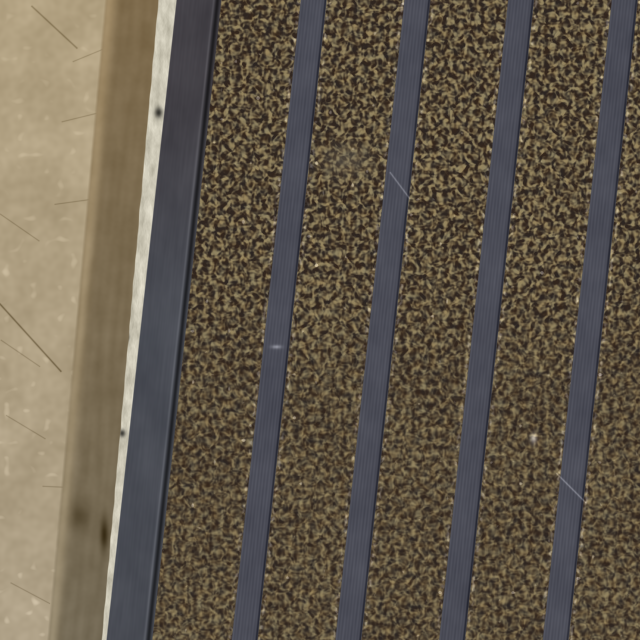
Write a Shadertoy shader that draws this texture.

```glsl
// A ribbed entrance mat beside a stone floor, seen at a slight slant.
// Sheared edge lines split the canvas into stone, metal frame, bright lip,
// rubber border and repeating ribs; gradient noise supplies pile and wear.

const float RIB_START = 0.362, RIB_PERIOD = 0.162, RIB_WIDTH = 0.0405;
const float MAT_SLANT = 0.108;

vec2 hash22(vec2 p) {
    vec3 q = fract(vec3(p.xyx) * vec3(0.1031, 0.1030, 0.0973));
    q += dot(q, q.yzx + 33.33);
    return fract((q.xx + q.yz) * q.zy);
}

vec2 gradientAt(vec2 cell) {
    float angle = 6.2832 * hash22(cell).x;
    return vec2(cos(angle), sin(angle));
}

// Gradient noise, roughly -0.7 to 0.7
float noise(vec2 p) {
    vec2 i = floor(p), f = p - i;
    vec2 u = f * f * f * (f * (f * 6.0 - 15.0) + 10.0);
    vec2 e = vec2(1.0, 0.0);
    float low = mix(dot(gradientAt(i), f), dot(gradientAt(i + e), f - e), u.x);
    float high = mix(dot(gradientAt(i + e.yx), f - e.yx),
                     dot(gradientAt(i + 1.0), f - 1.0), u.x);
    return mix(low, high, u.y);
}

float fbm(vec2 p) {
    float sum = 0.0, amp = 1.0;
    for (int i = 0; i < 4; i++) {
        sum += amp * noise(p);
        p = p * 2.03 + 17.3;
        amp *= 0.55;
    }
    return sum;
}

// Signed distance to the right of a slanted line
float rightOf(vec2 p, float base, float slant) { return p.x - base - slant * p.y; }

float cover(float d, float soft) { return smoothstep(-soft, soft, d); }

float line(float d, float width) { return exp(-d * d / (width * width)); }

float spot(vec2 p, vec2 center, vec2 radius) {
    vec2 d = (p - center) / radius;
    return exp(-dot(d, d));
}

float scratch(vec2 p, vec2 a, vec2 b, float width) {
    vec2 d = b - a;
    float t = clamp(dot(p - a, d) / dot(d, d), 0.0, 1.0);
    return line(length(p - a - d * t), width);
}

vec3 stone(vec2 p) {
    vec3 c = mix(vec3(0.69, 0.625, 0.50), vec3(0.67, 0.615, 0.515), 1.0 - p.y);
    c += 0.055 * fbm(p * 11.0) + 0.03 * noise(p * 75.0);
    c += 0.11 * smoothstep(0.3, 0.6, noise(p * vec2(48.0, 60.0) + 9.0)) * (1.0 - 0.6 * p.y);
    // Hairline cracks, one per horizontal slice
    for (int i = 0; i < 9; i++) {
        vec2 h = hash22(vec2(float(i), 41.0));
        vec2 a = vec2(0.12 * h.x, (float(i) + h.y) / 9.0);
        vec2 reach = vec2(0.06, 0.07 * (h.x - 0.6));
        c -= 0.09 * scratch(p, a, a + reach, 0.0012);
    }
    c -= 0.2 * scratch(p, vec2(0.0, 0.525), vec2(0.095, 0.42), 0.0015);
    c -= 0.14 * scratch(p, vec2(0.05, 0.99), vec2(0.12, 0.925), 0.0015);
    return c;
}

vec3 metalFrame(vec2 p, float fromLeft) {
    vec3 c = mix(vec3(0.45, 0.41, 0.33), vec3(0.49, 0.415, 0.295), p.y);
    c += 0.035 * noise(vec2(fromLeft * 90.0, p.y * 9.0)) + 0.03 * fbm(p * 22.0);
    c += vec3(0.13, 0.12, 0.10) * line(fromLeft - 0.006, 0.010);
    c -= 0.13 * spot(p, vec2(0.124, 0.193), vec2(0.015, 0.021));
    c -= 0.20 * spot(p, vec2(0.163, 0.165), vec2(0.006, 0.026));
    return c;
}

vec3 brightLip(vec2 p) {
    vec3 c = vec3(0.80, 0.78, 0.71) + 0.13 * fbm(p * vec2(75.0, 28.0));
    float pits = spot(p, vec2(0.248, 0.824), vec2(0.006, 0.008))
               + spot(p, vec2(0.198, 0.473), vec2(0.004, 0.006))
               + spot(p, vec2(0.191, 0.323), vec2(0.005, 0.006));
    return c * (1.0 - 0.7 * min(pits, 1.0));
}

vec3 rubber(vec2 p, float across) {
    vec3 c = mix(vec3(0.285, 0.295, 0.325), vec3(0.265, 0.255, 0.275), smoothstep(0.45, 0.9, p.y));
    return c + 0.03 * fbm(p * vec2(17.0, 9.0)) + 0.018 * noise(vec2(across * 260.0, p.y * 12.0));
}

vec3 pile(vec2 p) {
    vec2 q = p + 0.0035 * vec2(noise(p * 65.0), noise(p * 65.0 + 31.0));
    float fibre = noise(q * vec2(120.0, 105.0)) + 0.65 * noise(q * 205.0 + 7.0);
    float contrast = mix(0.75, 1.2, smoothstep(0.35, 0.65, p.y));
    float lit = smoothstep(-0.55, 0.75, fibre * contrast + 0.10 * noise(p * 9.0));
    vec3 c = mix(vec3(0.185, 0.145, 0.12), vec3(0.58, 0.52, 0.375), lit);
    c += vec3(0.035, 0.005, -0.025) * noise(p * 85.0 + 50.0);
    c += 0.25 * smoothstep(0.45, 0.65, noise(p * 88.0 + 70.0));
    // Dusty patch and stray lint
    c = mix(c, vec3(0.47, 0.44, 0.37), 0.4 * spot(p, vec2(0.54, 0.75), vec2(0.035, 0.025)));
    return c + 0.42 * spot(p, vec2(0.834, 0.315), vec2(0.005, 0.008));
}

vec3 mat(vec2 p, float across, float soft) {
    float x = mod(across - RIB_START + 0.06, RIB_PERIOD) - 0.06;
    float ribIndex = floor((across - RIB_START + 0.06) / RIB_PERIOD);
    float onMat = step(0.0, ribIndex);
    float rib = onMat * cover(x, soft) * cover(RIB_WIDTH - x, soft);
    float fray = smoothstep(-0.1, 0.4, noise(p * 125.0 + 20.0));
    vec3 c = pile(p) + 0.20 * onMat * fray * (line(x + 0.003, 0.003) + line(x - RIB_WIDTH - 0.004, 0.003));
    vec3 ribColor = vec3(0.295, 0.30, 0.34) + 0.025 * fbm(p * 13.0 + ribIndex);
    ribColor += 0.014 * sin(x * 1250.0) + 0.02 * noise(vec2(x * 230.0, p.y * 24.0));
    ribColor -= 0.12 * line(x - RIB_WIDTH + 0.002, 0.002);
    return mix(c, ribColor, rib);
}

void mainImage(out vec4 fragColor, in vec2 fragCoord) {
    vec2 p = fragCoord / iResolution.xy;
    float soft = max(0.0014, 0.8 / iResolution.y);
    float across = rightOf(p, 0.0, MAT_SLANT);
    float frame = rightOf(p, 0.0755, 0.09);
    float lip = rightOf(p, 0.159, 0.0885) + 0.0015 * noise(vec2(p.y * 35.0, 3.0));
    float border = rightOf(p, 0.1665, 0.1095);
    float carpet = across - 0.238;

    // Layers from left to right
    vec3 c = mix(stone(p), metalFrame(p, frame), cover(frame, 0.003));
    c = mix(c, brightLip(p), cover(lip, soft));
    c = mix(c, rubber(p, across), cover(border, soft));
    c = mix(c, mat(p, across, soft), cover(carpet, soft));

    // Groove and worn seam beside the border
    c *= 1.0 - 0.55 * line(carpet + 0.006, 0.0035);
    c += 0.07 * line(carpet + 0.012, 0.002);

    // Scuffs across the ribs
    c += 0.16 * scratch(p, vec2(0.61, 0.73), vec2(0.64, 0.69), 0.0015);
    c += 0.18 * scratch(p, vec2(0.87, 0.26), vec2(0.915, 0.215), 0.0015);
    c += 0.25 * spot(p, vec2(0.432, 0.458), vec2(0.008, 0.003));
    fragColor = vec4(clamp(c, 0.0, 1.0), 1.0);
}
```
